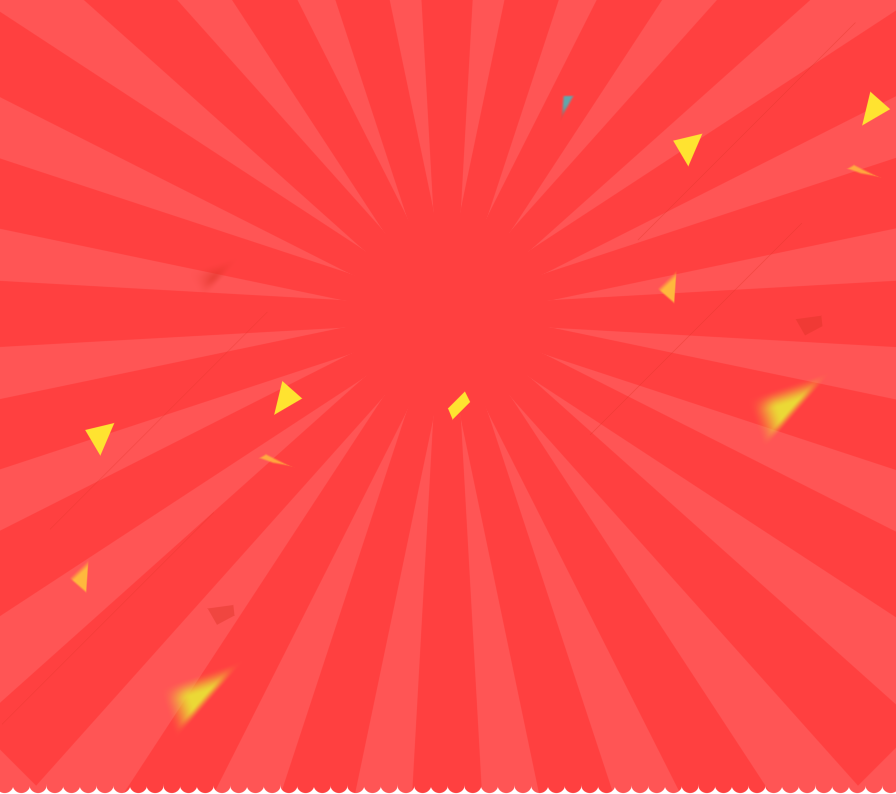
This background is drawn by a Shadertoy shader. Its source:

```glsl
// The canvas is 768 units wide, y pointing up
const float CANVAS_WIDTH = 768.0;
const vec2 BURST_CENTER = vec2(383.2, 411.5);
const vec2 CONFETTI_SHIFT = vec2(-504.0, -248.0);

const vec3 RED = vec3(1.0, 0.252, 0.252);
const vec3 CORAL = vec3(1.0, 0.332, 0.332);
const vec3 YELLOW = vec3(1.0, 0.89, 0.19);
const vec3 SOFT_YELLOW = vec3(0.92, 0.85, 0.21);
const vec3 AMBER = vec3(1.0, 0.72, 0.24);
const vec3 BRICK = vec3(0.87, 0.20, 0.15);
const vec3 TEAL = vec3(0.38, 0.65, 0.67);
const vec3 PAPER = vec3(1.0);

// Coverage: fades inward over blur, with an edge one pixel wide
float cover(float dist, float blur, float px) {
    return 1.0 - smoothstep(-max(blur, px), px, dist);
}

float cross2(vec2 a, vec2 b) {
    return a.x * b.y - a.y * b.x;
}

// Signed distance to the line a-b, negative on the side of inner
float edgeDist(vec2 p, vec2 a, vec2 b, vec2 inner) {
    vec2 dir = normalize(b - a);
    return cross2(p - a, dir) * sign(cross2(dir, inner - a));
}

// Triangle with its own blur for the edges ab, bc and ca
float triangle(vec2 p, vec2 a, vec2 b, vec2 c, vec3 blur, float px) {
    return cover(edgeDist(p, a, b, c), blur.x, px)
         * cover(edgeDist(p, b, c, a), blur.y, px)
         * cover(edgeDist(p, c, a, b), blur.z, px);
}

float quad(vec2 p, vec2 a, vec2 b, vec2 c, vec2 d, float px) {
    float dist = max(max(edgeDist(p, a, b, c), edgeDist(p, b, c, d)),
                     max(edgeDist(p, c, d, a), edgeDist(p, d, a, b)));
    return cover(dist, px, px);
}

float segment(vec2 p, vec2 a, vec2 b, float halfWidth, float px) {
    vec2 ab = b - a;
    float t = clamp(dot(p - a, ab) / dot(ab, ab), 0.0, 1.0);
    return cover(length(p - a - ab * t) - halfWidth, px, px);
}

// Wedges that start at tipRadius and widen by slope
float rays(vec2 q, float count, float tipRadius, float slope, float px) {
    float sector = 6.2831853 / count;
    float angle = mod(atan(q.y, q.x), sector) - 0.5 * sector;
    vec2 local = length(q) * vec2(cos(angle), sin(angle));
    float dist = abs(local.y) - slope * (local.x - tipRadius);
    return cover(dist, px, px);
}

// Row of overlapping round teeth hanging along the bottom
float scallops(vec2 p, float period, float phase, float radius, float baseY, float px) {
    float x = mod(p.x - phase + 0.5 * period, period) - 0.5 * period;
    float teeth = length(vec2(x, p.y - baseY)) - radius;
    return cover(min(teeth, baseY - p.y), px, px);
}

vec3 paintConfetti(vec3 color, vec2 p, float px) {
    // Faint diagonal threads
    float threads = max(segment(p, vec2(733, 661), vec2(547, 475), 0.3, px),
                        segment(p, vec2(687, 489), vec2(506, 308), 0.3, px));
    color = mix(color, BRICK, 0.35 * threads);
    // Dim chip
    float chip = quad(p, vec2(682, 407), vec2(704, 410), vec2(705, 401), vec2(690, 393), px);
    color = mix(color, BRICK, 0.45 * chip);
    // Crisp triangles
    float crisp = max(triangle(p, vec2(577, 560), vec2(602, 566), vec2(590, 538), vec3(px), px),
                      triangle(p, vec2(746, 602), vec2(763, 587), vec2(739, 573), vec3(px), px));
    color = mix(color, YELLOW, crisp);
    // Small amber flakes
    float streak = quad(p, vec2(727, 536), vec2(732, 539), vec2(750, 530), vec2(738, 532), 1.3);
    float flake = triangle(p, vec2(580, 449), vec2(563, 433), vec2(578, 420), vec3(5, 2, 1), px);
    color = mix(color, AMBER, max(0.85 * streak, flake));
    // Large flake out of focus
    float glow = triangle(p, vec2(714, 363), vec2(640, 339), vec2(655, 295), vec3(16, 24, 7), px);
    return mix(color, SOFT_YELLOW, glow);
}

void mainImage(out vec4 fragColor, in vec2 fragCoord) {
    float unit = CANVAS_WIDTH / iResolution.x;
    vec2 p = fragCoord * unit;
    float px = 0.7 * unit;

    // Sunburst, whose dark beams end in the far corners
    vec2 q = p - BURST_CENTER;
    float light = rays(q, 24.0, 91.5, 0.075, px);
    float corner = cover(535.0 - (abs(q.x) + abs(q.y)) * 0.70711, px, px);
    vec3 color = mix(RED, CORAL, max(light, corner));

    // Two shifted copies of one confetti group
    for (int i = 0; i < 2; i++) {
        color = paintConfetti(color, p - float(i) * CONFETTI_SHIFT, px);
    }

    // Single pieces: blurred shadow, teal chip, yellow slip
    float shade = triangle(p, vec2(210, 463), vec2(160, 448), vec2(174, 423), vec3(16, 22, 8), px);
    color = mix(color, BRICK, 0.8 * shade);
    float chip = triangle(p, vec2(493, 599), vec2(482, 599), vec2(480, 575), vec3(2, 3, 3), px);
    color = mix(color, mix(BRICK, TEAL, smoothstep(574.0, 592.0, p.y)), chip);
    float slip = quad(p, vec2(398.5, 345), vec2(403, 336), vec2(388, 321), vec2(384, 330.5), px);
    color = mix(color, YELLOW, slip);

    color = mix(PAPER, color, scallops(p, 14.33, 4.0, 7.6, 8.4, px));
    fragColor = vec4(color, 1.0);
}
```
